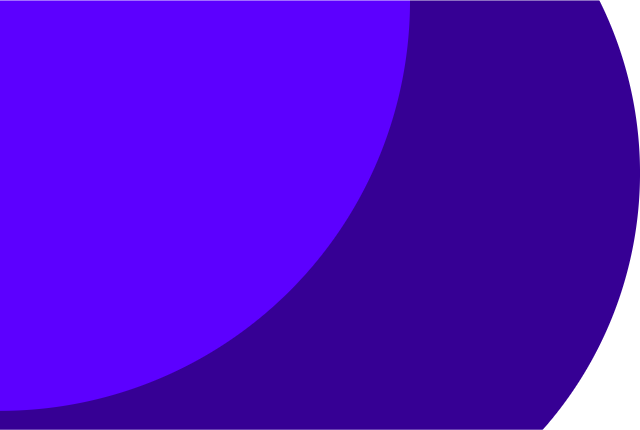
A WebGL 1 fragment shader for this background:

```glsl
precision highp float;
// Flat backdrop: a violet disc over a larger indigo disc on white.

uniform vec2 u_resolution;

// Antialiased coverage from a signed distance (negative is inside).
float coverage(float dist, float pixel) {
    return clamp(0.5 - dist / pixel, 0.0, 1.0);
}

float circle(vec2 p, vec2 center, float radius) {
    return length(p - center) - radius;
}

void main() {
    // Units of canvas height, origin at the lower left.
    float pixel = 1.0 / u_resolution.y;
    vec2 p = gl_FragCoord.xy * pixel;

    vec3 white = vec3(1.0);
    vec3 indigo = vec3(0.21, 0.0, 0.58);
    vec3 violet = vec3(0.36, 0.0, 1.0);

    // Large disc running off the left, top and bottom.
    float outer = circle(p, vec2(0.5878, 0.5975), 0.9006);
    vec3 color = mix(white, indigo, coverage(outer, pixel));

    // Quarter disc in the upper left corner.
    float inner = circle(p, vec2(0.0, 0.998), 0.9535);
    color = mix(color, violet, coverage(inner, pixel));

    // Hairline white margin along the top and bottom.
    float band = abs(p.y - 0.4998) - 0.4992;
    color = mix(white, color, coverage(band, pixel));

    gl_FragColor = vec4(color, 1.0);
}
```
